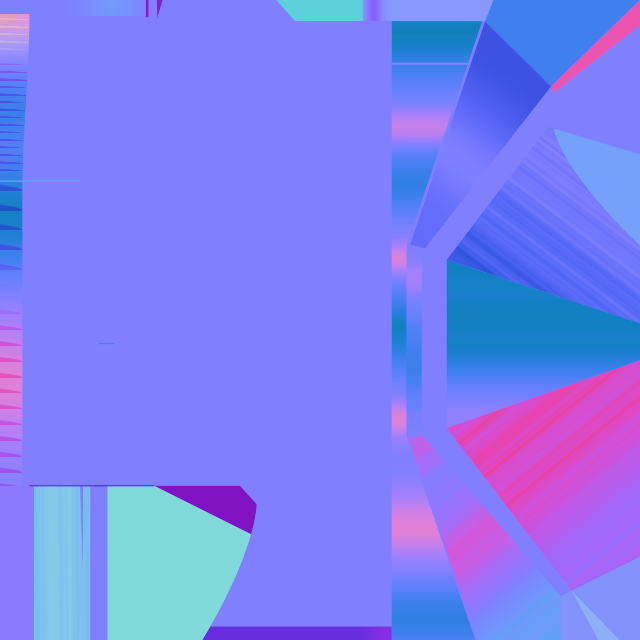
Give the GLSL for this texture map, as a three.js fragment shader.

```glsl
// Tangent-space normal map of a hard-surface part: flat panels, rolled strips, streaked fan.
// Each region paints a surface tilt (x, y) through a smooth mask;
// the tilt is encoded as a normal colour at the end.
varying vec2 vUv;

const float AA = .0009;

// Shared corners of the fan
const vec2 hubTop = vec2(.664, .612), hubTopOut = vec2(.641, .618), wedgeTop = vec2(.698, .594);
const vec2 hubLow = vec2(.661, .319), hubLowOut = vec2(.638, .316), wedgeLow = vec2(.698, .331);
const vec2 tipTop = vec2(.861, .865), tipTopOut = vec2(.758, .967), tipTopIn = vec2(.856, .802);
const vec2 tipLow = vec2(.876, .069), tipLowOut = vec2(.745, 0.), tipLowIn = vec2(.893, .077);
const vec2 edgeSky = vec2(1., .759), edgeHigh = vec2(1., .495);
const vec2 edgeMid = vec2(1., .437), edgeLow = vec2(1., .13), corner = vec2(1.);

float hash(float n) { return fract(sin(n * 127.1) * 4375.8); }

float noise(float x) {
  float f = fract(x);
  return mix(hash(floor(x)), hash(floor(x) + 1.), f * f * (3. - 2. * f));
}

// Layered grain along one axis, centred on zero
float streaks(float s) {
  float sum = 0., gain = .5;
  s = s * 45. + 90.;
  for (int i = 0; i < 4; i++) {
    sum += gain * (noise(s) - .5);
    s *= 2.1;
    gain *= .75;
  }
  return sum;
}

float bump(float x, float centre, float width) {
  float d = (x - centre) / width;
  return exp(-d * d);
}

float above(float x, float limit) { return smoothstep(-AA, AA, x - limit); }

float box(vec2 p, vec2 lo, vec2 hi) {
  return above(p.x, lo.x) * above(p.y, lo.y) * above(hi.x, p.x) * above(hi.y, p.y);
}

// Coverage to the left of the line from a to b
float side(vec2 p, vec2 a, vec2 b) {
  vec2 d = normalize(b - a);
  return above(d.x * (p.y - a.y), d.y * (p.x - a.x));
}

// Convex shapes, corners counter-clockwise
float tri(vec2 p, vec2 a, vec2 b, vec2 c) { return side(p, a, b) * side(p, b, c) * side(p, c, a); }
float quad(vec2 p, vec2 a, vec2 b, vec2 c, vec2 d) {
  return side(p, a, b) * side(p, b, c) * side(p, c, d) * side(p, d, a);
}

void paint(inout vec2 tilt, float x, float y, float mask) { tilt = mix(tilt, vec2(x, y), mask); }

// Rolled strip with tapered teeth
void leftStrip(vec2 p, inout vec2 tilt) {
  float y = p.y, width = .035 + .011 * smoothstep(.7, .98, y);
  float x = .8 * bump(y, .985, .06) - .5 * bump(y, .83, .055)
          - .84 * bump(y, .665, .095) + .74 * bump(y, .405, .105);
  float period = y > .725 ? .0118 : y > .54 ? .031 : .0247;
  float size = .3 * sqrt(max(0., 1. - p.x / width));
  float tooth = 1. - smoothstep(size - .05, size + .05, fract((y - .237) / period));
  tooth *= 1. - bump(y, .54, .04);
  float light = smoothstep(.88, .94, y);
  paint(tilt, x + .08 * tooth, .2 * light + tooth * mix(-.35, .2, light),
        box(p, vec2(-1., .241), vec2(width, .978)));
}

// Banded strip that flares at both ends, with a narrow inner column
void centreStrip(vec2 p, inout vec2 tilt) {
  float y = p.y;
  float roll = .6 * bump(y, .802, .026) - .85 * bump(y, .95, .075) - .62 * bump(y, .715, .05)
    + .75 * bump(y, .596, .025) - .84 * bump(y, .484, .062) + .74 * bump(y, .345, .028)
    + .75 * bump(y, .177, .05) - .62 * bump(y, .035, .055) + .1 * streaks(y);
  float rim = .636 + .337 * max(0., abs(y - .467) - .151);
  paint(tilt, roll, 0., box(p, vec2(.612, -1.), vec2(rim, .967)));
  roll = .32 * bump(y, .563, .025) - .52 * bump(y, .438, .07) + .1 * streaks(y + 3.);
  paint(tilt, roll, 0., box(p, vec2(.635, hubLow.y), vec2(.659, hubTop.y)));
  paint(tilt, .1, 0., box(p, vec2(.612, .899), vec2(.731, .902)));
}

void lowerLeft(vec2 p, inout vec2 tilt) {
  float low = above(.241, p.y);
  float rim = .401 - .87 * pow(max(.212 - p.y, 0.), 1.5);
  float end = smoothstep(.56, .6, p.x);
  paint(tilt, -.2 + .25 * end, -.64, box(p, vec2(rim, -1.), vec2(.612, .021)));
  paint(tilt, .1, -.05, low * above(.053, p.x));
  float grain = .2 * streaks(p.x + .01 * p.y);
  paint(tilt, grain, .53 + grain, low * above(p.x, .053) * above(.141, p.x));
  paint(tilt, 0., 0., tri(p, vec2(.129, .12), vec2(.13, .241), vec2(.125, .241)));
  float plate = low * above(p.x, .168) * above(rim, p.x) * side(p, vec2(.401, .212), vec2(.374, .242));
  float mint = side(p, vec2(.241, .241), vec2(.393, .165));
  paint(tilt, 0., mix(.71, -.86, mint), plate);
  paint(tilt, .1, -.8, box(p, vec2(.046, .24), vec2(.241, .242)));
}

void topEdge(vec2 p, inout vec2 tilt) {
  float glow = bump(p.x, .175, .04);
  paint(tilt, -.1 * glow, .2 * glow, box(p, vec2(-1., .975), vec2(.228, 2.)));
  paint(tilt, .1, -.8, tri(p, vec2(.246, .973), vec2(.254, 1.), vec2(.245, 1.)));
  paint(tilt, .1, -.8, box(p, vec2(.228, .973), vec2(.232, 2.)));
  float lip = bump(p.x, .584, .012);
  paint(tilt, .06, .2 - .45 * lip, box(p, vec2(.567, .967), vec2(.771, 2.)));
  paint(tilt, -.28, .64, above(.567, p.x) * above(p.y, .967) * side(p, vec2(.432, 1.), vec2(.461, .967)));
}

void fan(vec2 p, inout vec2 tilt) {
  float up = dot(p - hubTop, vec2(.604, .797)), down = dot(p - hubLow, vec2(.63, -.777));
  float grain = streaks(up), k = smoothstep(.17, .3, up) - .7 * bump(up, .14, .05);
  // Upper blades and panes
  paint(tilt, -.22 - .3 * k, -.15 - .21 * k, quad(p, hubTopOut, hubTop, tipTop, tipTopOut));
  k = smoothstep(-.02, .25, up);
  paint(tilt, mix(-.56, -.03, k) + .4 * grain, mix(-.3, -.03, k) + .25 * grain,
        quad(p, wedgeTop, edgeHigh, edgeSky, tipTopIn));
  float arc = .802 - .755 * pow(max(p.x - .865, 0.), .7);
  paint(tilt, -.08, .26, above(p.x, .865) * above(p.y, arc) * side(p, edgeSky, tipTopIn));
  paint(tilt, -.5, 0., quad(p, tipTopOut, tipTop, corner, vec2(.771, 1.)));
  paint(tilt, .86, -.34, quad(p, tipTop, vec2(.865, .855), vec2(1., .961), corner));
  // Middle wedge
  float roll = mix(.12, -.84, smoothstep(.345, .47, p.y)) + .08 * streaks(p.y);
  paint(tilt, roll, 0., quad(p, wedgeLow, edgeMid, edgeHigh, wedgeTop));
  // Lower blades and panes
  grain = streaks(down);
  k = smoothstep(.16, .31, down);
  paint(tilt, mix(.72, .24, k) + .4 * grain, mix(-.42, -.18, k) - .2 * grain,
        quad(p, tipLowIn, edgeLow, edgeMid, wedgeLow));
  float pink = .8 * bump(down, .01, .035) + bump(down, .18, .06) + .4 * grain;
  k = smoothstep(.25, .34, down);
  paint(tilt, .62 * pink - .2 * k, .25 * k - .3 * pink, above(tipLow.x, p.x)
        * side(p, tipLow, hubLow) * side(p, hubLow, hubLowOut) * side(p, hubLowOut, tipLowOut));
  paint(tilt, .02, .15, above(p.x, tipLow.x) * side(p, edgeLow, tipLowIn));
  paint(tilt, .12, .38, tri(p, vec2(.935, 0.), vec2(.968, 0.), tipLowIn));
}

void main() {
  vec2 tilt = vec2(0.);
  centreStrip(vUv, tilt);
  lowerLeft(vUv, tilt);
  topEdge(vUv, tilt);
  leftStrip(vUv, tilt);
  fan(vUv, tilt);
  // Hairline seams
  paint(tilt, -.3, .3, box(vUv, vec2(-1., .716), vec2(.125, .718)));
  paint(tilt, -.45, 0., box(vUv, vec2(.154, .462), vec2(.178, .464)));
  float height = sqrt(max(0., 1. - dot(tilt, tilt)));
  gl_FragColor = vec4(.5 + .5 * vec3(tilt, height), 1.);
}
```
